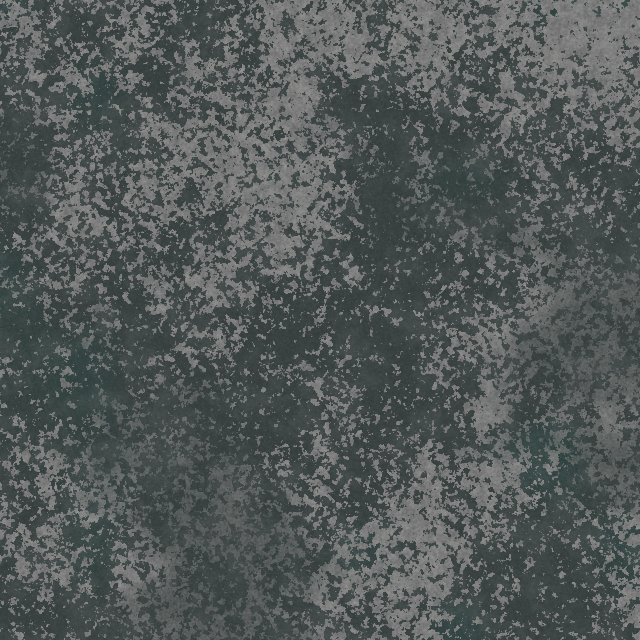
This texture is drawn by a Shadertoy shader. Its source:

```glsl
const vec3 BASE_DARK = vec3(0.222, 0.257, 0.252);
const vec3 BASE_LIGHT = vec3(0.268, 0.298, 0.294);
const vec3 TEAL_STAIN = vec3(-0.022, 0.010, 0.008);
const vec3 FLAKE_DIM = vec3(0.425, 0.432, 0.428);
const vec3 FLAKE_BRIGHT = vec3(0.555, 0.555, 0.550);

const vec2 PATCH_SCALE = vec2(4.6, 3.4);   // broad patches, slightly upright
const float PATCH_STRENGTH = 0.56;
const float FLAKE_SCALE = 125.0;
const float FLAKE_STRENGTH = 0.56;
const float FLAKE_LEVEL = 0.10;            // higher leaves fewer flakes
const float EDGE_SOFTNESS = 0.11;
const float GRAIN_SCALE = 430.0;
const float GRAIN_STRENGTH = 0.026;

const mat2 TURN = mat2(0.8, 0.6, -0.6, 0.8);

float hash(vec2 cell) {
    uvec2 q = uvec2(ivec2(cell) + 32768);
    uint h = q.x * 1597334677u ^ q.y * 3812015801u;
    h = (h ^ (h >> 15)) * 2246822519u;
    h = (h ^ (h >> 13)) * 3266489917u;
    return float((h ^ (h >> 16)) >> 8) / 16777216.0;
}

// Smooth value noise from -1 to 1
float noise(vec2 p) {
    vec2 cell = floor(p);
    vec2 f = fract(p);
    f = f * f * (3.0 - 2.0 * f);
    float low = mix(hash(cell), hash(cell + vec2(1, 0)), f.x);
    float high = mix(hash(cell + vec2(0, 1)), hash(cell + vec2(1, 1)), f.x);
    return 2.0 * mix(low, high, f.y) - 1.0;
}

// Layered noise; the turn matrix rotates each octave
float layers(vec2 p, int octaves, float gain, mat2 turn) {
    float sum = 0.0;
    float weight = 1.0;
    for (int i = 0; i < octaves; i++) {
        sum += weight * noise(p);
        p = turn * p * 2.03 + vec2(17.3, 41.7);
        weight *= gain;
    }
    return sum;
}

void mainImage(out vec4 fragColor, in vec2 fragCoord) {
    vec2 uv = fragCoord / iResolution.y;

    // Broad wear pattern with ragged, upright patches
    vec2 warp = vec2(noise(uv * 9.0 + 3.1), noise(uv * 9.0 + 57.4));
    vec2 patchPos = (uv + 0.022 * warp) * PATCH_SCALE + vec2(8.2, 21.6);
    float wear = 0.55 * layers(patchPos, 5, 0.8, mat2(1.0));
    wear += 0.16 * noise(uv * vec2(38.0, 9.0) + 71.0);

    // Small broken flakes, denser where the wear is strong
    float chips = layers(TURN * uv * FLAKE_SCALE, 3, 0.72, TURN);
    float field = PATCH_STRENGTH * wear + FLAKE_STRENGTH * chips - FLAKE_LEVEL;
    float flake = smoothstep(-EDGE_SOFTNESS, EDGE_SOFTNESS, field);

    // Cloudy veil that dulls the flakes in some areas
    float veil = layers(uv * vec2(3.2, 4.1) + 33.0, 4, 0.6, TURN);
    float opacity = mix(0.42, 1.0, smoothstep(-0.85, 0.25, veil + 0.25 * wear));

    // Dark ground with faint mottling and teal stains
    float mottle = layers(uv * 24.0 + 90.0, 4, 0.75, TURN);
    vec3 color = mix(BASE_DARK, BASE_LIGHT, smoothstep(-1.1, 1.3, mottle + 0.4 * wear));
    color += TEAL_STAIN * smoothstep(0.1, 0.9, noise(uv * 7.0 + 12.0));

    // Flake colour varies from chip to chip
    float tone = 0.5 + 0.30 * noise(uv * 85.0 + 5.0) + 0.22 * noise(uv * 240.0 + 9.0);
    vec3 flakeColor = mix(FLAKE_DIM, FLAKE_BRIGHT, clamp(tone, 0.0, 1.0));
    color = mix(color, flakeColor, flake * opacity);

    // Fine grain, stronger on the flakes
    float grain = noise(TURN * uv * GRAIN_SCALE + 140.0);
    color += GRAIN_STRENGTH * grain * mix(0.7, 1.5, flake);

    fragColor = vec4(color, 1.0);
}
```
